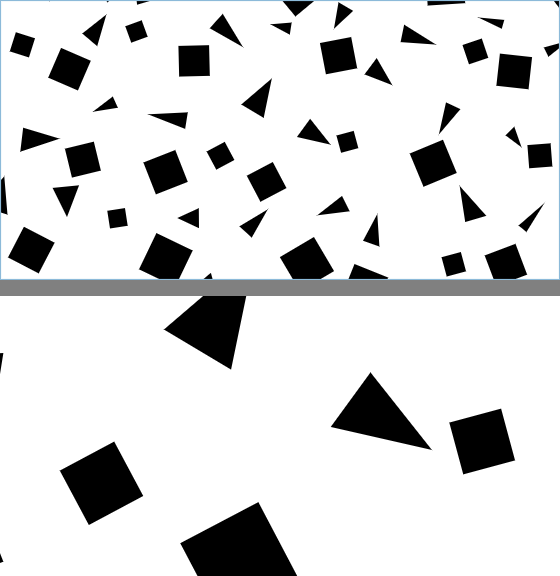
Top: the whole. Bottom: its middle third, enlarged.
Reproduce this pattern procedurally as a Shadertoy shader.

```glsl
// Scattered black squares and triangles on white paper inside a thin blue frame.

// Lengths are in canvas heights.
const vec3 PAPER = vec3(1.0);
const vec3 INK = vec3(0.0);
const vec3 FRAME = vec3(0.55, 0.73, 0.85);
const float FRAME_WIDTH = 1.0 / 256.0;

const float CELL = 0.216;          // spacing of the scatter grid
const float GRID_TILT = 0.43;      // turns the grid so that no rows show
const float JITTER = 0.56;         // share of a cell a shape may wander
const float GAP = 1.08;            // spare room between neighbours

const float BIG_SHARE = 0.31;      // shares of the shape kinds
const float SMALL_SHARE = 0.16;
const vec2 BIG_RADIUS = vec2(0.080, 0.110);
const vec2 SMALL_RADIUS = vec2(0.039, 0.053);
const vec2 TRI_RADIUS = vec2(0.038, 0.078);
const vec2 TRI_SPREAD = vec2(0.25, 0.95);   // base corner angles

const float PI = 3.14159265;

vec3 hash3(vec2 id) {
    vec3 p = fract(vec3(id.xyx) * vec3(0.1031, 0.1030, 0.0973));
    p += dot(p, p.yxz + 33.33);
    return fract((p.xxy + p.yzz) * p.zyx);
}

mat2 rotation(float a) {
    float c = cos(a), s = sin(a);
    return mat2(c, s, -s, c);
}

// Evenly spread value that picks the kind of shape in a cell
float kindOf(vec2 id) {
    return fract(dot(id, vec2(0.7549, 0.5698)) + 0.13);
}

// Centre (xy) and wanted radius (z) of the shape in a cell
vec3 placeOf(vec2 id) {
    vec3 h = hash3(id + 57.0);
    float kind = kindOf(id);
    vec2 range = kind < BIG_SHARE ? BIG_RADIUS
               : kind < BIG_SHARE + SMALL_SHARE ? SMALL_RADIUS : TRI_RADIUS;
    vec2 centre = (id + 0.5 + JITTER * (h.xy - 0.5)) * CELL;
    return vec3(centre, mix(range.x, range.y, h.z));
}

// Shrinks a shape just enough to stay clear of its neighbours
float fittedRadius(vec2 id, vec3 place) {
    float fit = 1.0;
    for (int y = -1; y <= 1; y++)
    for (int x = -1; x <= 1; x++) {
        if (x == 0 && y == 0) continue;
        vec3 other = placeOf(id + vec2(x, y));
        float room = distance(place.xy, other.xy);
        fit = min(fit, room / (GAP * (place.z + other.z)));
    }
    return place.z * fit;
}

float squareDistance(vec2 p, float radius) {
    vec2 q = abs(p);
    return max(q.x, q.y) - radius * sqrt(0.5);
}

// Signed distance to the line a-b, negative on its left
float sideDistance(vec2 p, vec2 a, vec2 b) {
    vec2 along = normalize(b - a);
    return dot(p - a, vec2(along.y, -along.x));
}

// Uneven triangle with its corners on a circle
float triangleDistance(vec2 p, float radius, vec2 spread) {
    vec2 tip = vec2(radius, 0.0);
    vec2 upper = radius * vec2(-cos(spread.x), sin(spread.x));
    vec2 lower = radius * vec2(-cos(spread.y), -sin(spread.y));
    return max(sideDistance(p, tip, upper),
           max(sideDistance(p, upper, lower), sideDistance(p, lower, tip)));
}

float shapesDistance(vec2 p) {
    vec2 cell = floor(p / CELL);
    float nearest = 1.0;
    for (int y = -1; y <= 1; y++)
    for (int x = -1; x <= 1; x++) {
        vec2 id = cell + vec2(x, y);
        vec3 place = placeOf(id);
        vec3 look = hash3(id + 131.0);
        float radius = fittedRadius(id, place);
        vec2 q = rotation(2.0 * PI * look.x) * (p - place.xy);
        vec2 spread = mix(TRI_SPREAD.xx, TRI_SPREAD.yy, look.yz);
        float d = kindOf(id) < BIG_SHARE + SMALL_SHARE
                ? squareDistance(q, radius)
                : triangleDistance(q, radius, spread);
        nearest = min(nearest, d);
    }
    return nearest;
}

// One-pixel soft edge around distance zero
float coverage(float d) {
    return clamp(0.5 - d * iResolution.y, 0.0, 1.0);
}

void mainImage(out vec4 fragColor, in vec2 fragCoord) {
    vec2 p = fragCoord / iResolution.y;
    vec2 size = iResolution.xy / iResolution.y;

    vec3 colour = mix(PAPER, INK, coverage(shapesDistance(rotation(GRID_TILT) * p)));

    // Frame along the canvas edge
    vec2 inset = min(p, size - p);
    colour = mix(colour, FRAME, coverage(min(inset.x, inset.y) - FRAME_WIDTH));

    fragColor = vec4(colour, 1.0);
}
```
